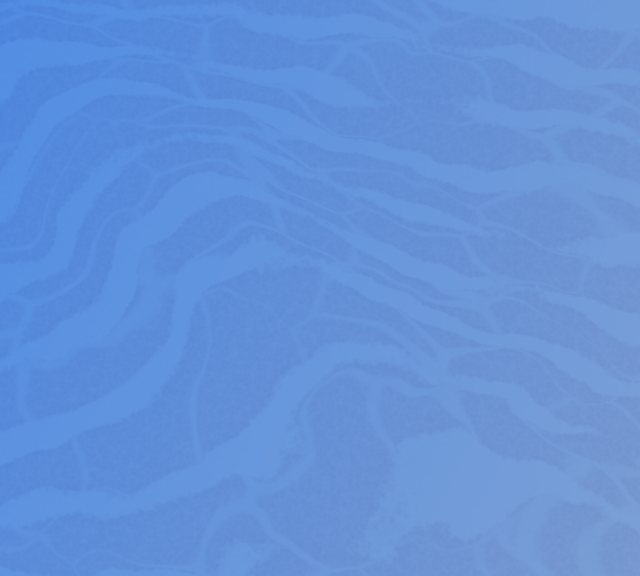
Give the GLSL for this background, as a Shadertoy shader.

```glsl
vec2 hash2(vec2 p) {
    return fract(sin(vec2(dot(p, vec2(127.1, 311.7)), dot(p, vec2(269.5, 183.3)))) * 4375.85);
}

// Distances to the nearest and second nearest cell points
vec2 cellular(vec2 p) {
    vec2 cell = floor(p), local = fract(p), nearest = vec2(9.0);
    for (int j = -1; j <= 1; j++)
    for (int i = -1; i <= 1; i++) {
        vec2 offset = vec2(i, j);
        float d = length(offset + hash2(cell + offset) - local);
        nearest = d < nearest.x ? vec2(d, nearest.x) : vec2(nearest.x, min(nearest.y, d));
    }
    return nearest;
}

// Height across the folds, which arch over a crest leaning to the right
float foldHeight(vec2 p) {
    float crest = 0.22 + 0.7 * (0.9 - p.y);
    float arch = exp(-pow(p.x - crest, 2.0) / 0.10);
    float h = p.y - (0.07 + 0.20 * sin(3.14 * clamp(p.y, 0.0, 1.0))) * arch;
    h += 0.022 * sin(9.0 * p.x + 5.0 * p.y + 1.5 * sin(7.0 * p.y));
    h += 0.012 * sin(21.0 * p.x + 3.0 * sin(11.0 * p.y));
    return h + 0.004 * sin(57.0 * p.x - 23.0 * p.y + 2.0 * sin(31.0 * p.y));
}

void mainImage(out vec4 fragColor, in vec2 fragCoord) {
    vec2 p = fragCoord / iResolution.y;
    vec2 uv = fragCoord / iResolution.xy;
    float h = foldHeight(p);

    // Fine speckle of two sizes
    float grain = cellular(p * 130.0).x - 0.5;
    float mottle = cellular(p * 62.0 + 17.0).x - 0.5;

    // Pale channels that swell, taper and end
    float wave = sin(50.0 * h + 1.5 * sin(3.1 * p.x + 4.0 * p.y) + 0.8);
    float taper = 0.52 + 0.42 * sin(7.3 * p.x + 13.0 * h + 1.0) * sin(9.0 * p.y - 4.0 * p.x)
                + 0.26 * sin(15.0 * p.x - 11.0 * p.y);
    float level = wave - taper + 0.12 * grain + 0.22 * mottle;
    float channel = smoothstep(-0.2, 0.24, level);

    // Thin branching clefts between the lobes
    vec2 lobe = cellular(vec2(p.x * 5.0 + 1.5 * h, h * 9.0) + 0.08 * sin(p.yx * 27.0));
    float cleftWidth = 0.06 + 0.06 * sin(11.0 * p.x + 3.0) * sin(9.0 * p.y + 1.0);
    float cleft = 1.0 - smoothstep(cleftWidth - 0.05, cleftWidth + 0.06, lobe.y - lobe.x);
    float pale = max(channel, 0.75 * cleft);

    // Diagonal wash from deep blue to grey blue
    float wash = clamp(0.7 * uv.x + 0.3 * (1.0 - uv.y), 0.0, 1.0);
    vec3 color = mix(vec3(0.311, 0.537, 0.877), vec3(0.474, 0.608, 0.823), wash);

    // Pale gaps, darker fold rims and speckled tissue
    color += vec3(0.015, 0.029, 0.023) * (pale - 0.36);
    float rim = smoothstep(-0.8, -0.1, level) * (1.0 - pale);
    color -= vec3(0.002, 0.004, 0.003) * rim;
    color += (0.016 * grain + 0.012 * mottle) * (1.0 - 0.8 * pale);
    fragColor = vec4(color, 1.0);
}
```
